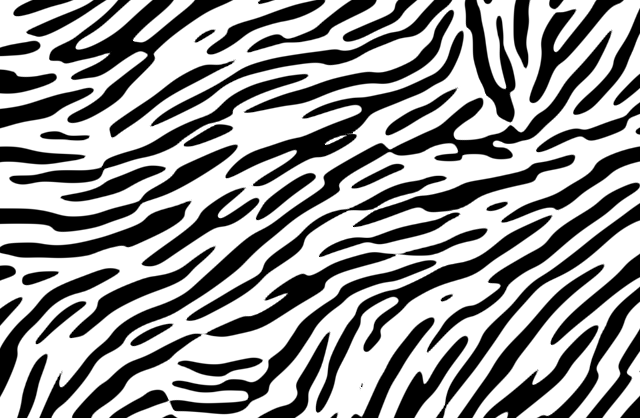
Give the GLSL for this pattern, as a Shadertoy shader.

```glsl
const float TAU = 6.2831853;
const vec3 INK = vec3(0.0);
const vec3 PAPER = vec3(1.0);

vec3 hash3(vec3 p) {
    p = fract(p * vec3(0.1031, 0.1030, 0.0973));
    p += dot(p, p.yxz + 33.33);
    return fract((p.xxy + p.yxx) * p.zyx);
}

// Soft round weight, 1 at the centre
float blob(vec2 p, vec2 centre, vec2 radius) {
    vec2 q = (p - centre) / radius;
    return exp(-dot(q, q));
}

// Direction of the stripes, in radians
float stripeAngle(vec2 p) {
    float angle = 0.45 + 0.14 * sin(8.0 * p.x + 5.0 * p.y + 1.0)
                       + 0.12 * sin(11.0 * p.y - 6.0 * p.x);

    // Flatter flank on the left and a drooping ridge on the right
    angle -= 0.4 * blob(p, vec2(0.0, 0.58), vec2(0.25, 0.28));
    angle -= 0.75 * blob(p, vec2(1.16, 0.62), vec2(0.13, 0.08));

    // Steep lower edge, interrupted by an arch
    float lower = 1.0 - smoothstep(0.1, 0.34, p.y);
    angle += lower * (0.5 - 1.0 * blob(p, vec2(0.5, 0.04), vec2(0.14, 0.2)));

    // Upright fan in the upper right
    float fan = smoothstep(0.95, 1.1, p.x) * smoothstep(0.68, 0.82, p.y);
    return angle + fan * (0.45 + 1.1 * blob(p, vec2(1.2, 0.85), vec2(0.09, 0.3)));
}

// One oriented wave packet as a complex number
vec2 wavePacket(vec2 offset, float angle, float frequency, float phase, vec2 radius) {
    vec2 along = vec2(cos(angle), sin(angle));
    vec2 local = vec2(dot(offset, along), dot(offset, vec2(-along.y, along.x)));
    vec2 q = local / radius;
    float weight = max(0.0, 1.0 - dot(q, q));
    float wave = TAU * (frequency * local.y + phase);
    return weight * weight * weight * vec2(cos(wave), sin(wave));
}

// Cellular sum of wave packets scattered over the neighbouring cells
vec2 stripeField(vec2 p, float cellSize, vec2 radius, float frequency) {
    const int PACKETS = 6;
    vec2 home = floor(p / cellSize);
    vec2 sum = vec2(0.0);
    for (int y = -1; y <= 1; y++)
    for (int x = -1; x <= 1; x++)
    for (int i = 0; i < PACKETS; i++) {
        vec2 cell = home + vec2(x, y);
        vec3 seed = vec3(cell + 17.0, float(i) + 3.0);
        vec3 place = hash3(seed);
        vec3 vary = hash3(seed + 41.7) - 0.5;
        vec2 centre = (cell + place.xy) * cellSize;
        float angle = stripeAngle(centre) + 0.3 * vary.x;
        float pitch = frequency * (1.0 + 0.3 * vary.y);
        sum += wavePacket(p - centre, angle, pitch, place.z, radius);
    }
    return sum;
}

// Positive inside a stripe; weak waves fade out into tapered ends
float stripeShape(vec2 field, float fullness, float taper) {
    return field.x + fullness * length(field) - taper;
}

// Smooth coverage from a signed value
float coverage(float value) {
    float slope = length(vec2(dFdx(value), dFdy(value)));
    float edge = 0.9 * max(slope, 1e-5);
    return smoothstep(-edge, edge, value);
}

void mainImage(out vec4 fragColor, in vec2 fragCoord) {
    vec2 p = fragCoord / iResolution.y;
    vec2 field = stripeField(p, 0.16, vec2(0.16, 0.075), 15.0);
    float stripe = coverage(stripeShape(field, 0.15, 0.24));
    fragColor = vec4(mix(PAPER, INK, stripe), 1.0);
}
```
